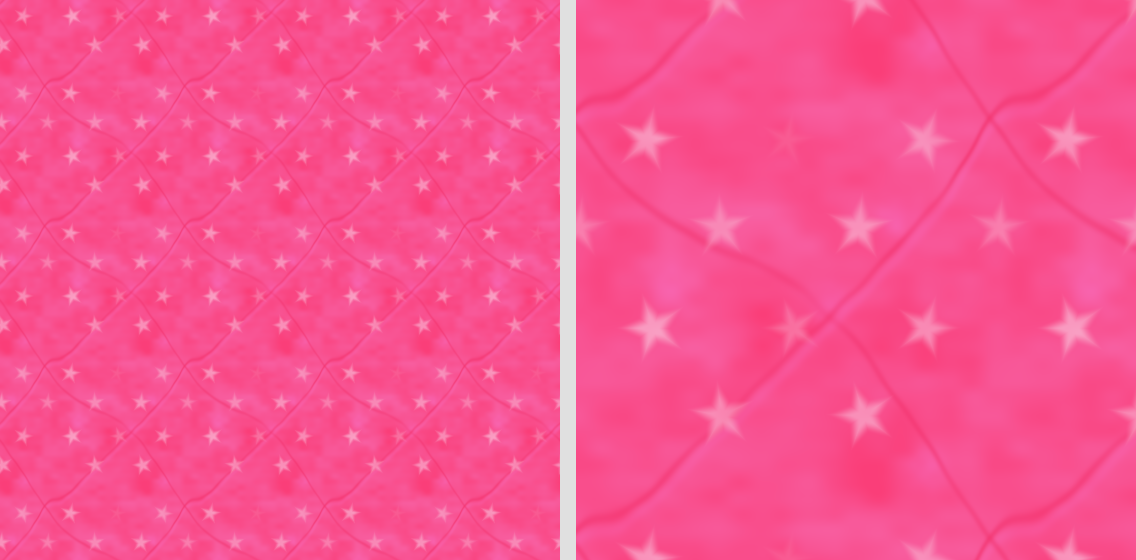
Left, the full canvas; right, a detail of the centre.
Write a WebGL 1 fragment shader that draws this pattern.

```glsl
precision highp float;
// Mottled hot-pink cloth with creased diagonal folds and rows of worn pale stars.

uniform vec2 u_resolution;

const float REPEATS = 4.0;
const float TAU = 6.2831853;
const vec3 DEEP_PINK = vec3(0.98, 0.245, 0.475);
const vec3 SOFT_PINK = vec3(0.97, 0.375, 0.635);
const vec3 ORCHID = vec3(0.97, 0.42, 0.74);
const vec3 CREASE = vec3(0.95, 0.20, 0.43);
const vec3 STAR = vec3(0.975, 0.63, 0.77);

float hash(vec2 p) {
  p = fract(p * vec2(0.1031, 0.1137));
  p += dot(p, p.yx + 33.33);
  return fract((p.x + p.y) * p.x * 17.0);
}

// Value noise that wraps after `period` cells across one tile.
float wrapNoise(vec2 uv, vec2 period, float seed) {
  vec2 p = uv * period;
  vec2 cell = floor(p);
  vec2 f = fract(p);
  f = f * f * (3.0 - 2.0 * f);
  vec2 lo = mod(cell, period) + seed;
  vec2 hi = mod(cell + 1.0, period) + seed;
  return mix(mix(hash(lo), hash(vec2(hi.x, lo.y)), f.x),
             mix(hash(vec2(lo.x, hi.y)), hash(hi), f.x), f.y);
}

float mottle(vec2 uv) {
  return 0.40 * wrapNoise(uv, vec2(5.0, 6.0), 3.0)
       + 0.34 * wrapNoise(uv, vec2(9.0, 12.0), 19.0)
       + 0.26 * wrapNoise(uv, vec2(18.0, 25.0), 41.0);
}

// Shortest offset on the repeating tile.
vec2 wrapOffset(vec2 d) {
  return fract(d + 0.5) - 0.5;
}

float glow(vec2 uv, vec2 center, float radius) {
  vec2 d = wrapOffset(uv - center) / radius;
  return exp(-dot(d, d));
}

// Signed offset from each fold, wrapping on the tile.
float risingFold(vec2 uv) {
  float bend = (uv.x - 0.34) / 0.09;
  float height = uv.x - 0.018 + 0.09 * exp(-bend * bend);
  return wrapOffset(vec2(uv.y - height)).x * 0.707;
}

float fallingFold(vec2 uv) {
  float height = 0.765 - uv.x + 0.09 * cos(TAU * (uv.x - 0.95));
  return wrapOffset(vec2(uv.y - height)).x * 0.707;
}

float ridge(float d, float width) {
  return exp(-d * d / (width * width));
}

// Signed distance to the edges of a five-pointed star.
float starDistance(vec2 p, float radius, float turn) {
  float sector = TAU / 5.0;
  float a = mod(atan(p.x, p.y + 1e-5) + turn + 0.5 * sector, sector) - 0.5 * sector;
  vec2 q = length(p) * vec2(cos(a), abs(sin(a)));
  vec2 tip = vec2(radius, 0.0);
  vec2 notch = 0.46 * radius * vec2(cos(0.5 * sector), sin(0.5 * sector));
  vec2 edge = normalize(notch - tip);
  return dot(q - tip, vec2(edge.y, -edge.x));
}

// How much print is left on the three stars of a row.
vec3 rowStrength(float row) {
  if (row < 0.5) return vec3(0.9, 0.6, 0.8);
  if (row < 1.5) return vec3(0.78, 0.95, 0.22);
  if (row < 2.5) return vec3(0.95, 0.0, 0.88);
  return vec3(0.78, 1.0, 0.55);
}

float starPrint(vec2 uv) {
  float ink = 0.0;
  for (int i = 0; i < 4; i++) {
    float row = float(i);
    float odd = mod(row, 2.0);
    vec3 strength = rowStrength(row);
    for (int j = 0; j < 3; j++) {
      float col = float(j);
      float jitter = hash(vec2(col + 7.0, row + 13.0)) - 0.5;
      vec2 center = vec2(col / 3.0 + 0.01 + 0.165 * odd + 0.02 * jitter,
                         0.125 + 0.208 * odd + 0.552 * floor(row / 2.0));
      float radius = mix(0.045, 0.067, strength[j]);
      float d = starDistance(wrapOffset(uv - center), radius, 0.7 * jitter);
      ink = max(ink, strength[j] * (1.0 - smoothstep(-0.017, 0.011, d)));
    }
  }
  return ink;
}

void main() {
  vec2 uv = fract(gl_FragCoord.xy / u_resolution * REPEATS);
  float grain = wrapNoise(uv, vec2(32.0), 67.0);

  // Dyed ground
  float tone = 0.53 + 1.35 * (mottle(uv) - 0.5);
  tone -= 0.4 * (glow(uv, vec2(0.04, 0.51), 0.07) + glow(uv, vec2(0.78, 0.92), 0.06));
  vec3 color = mix(DEEP_PINK, SOFT_PINK, clamp(tone, 0.0, 1.0));

  // Orchid blooms
  float bloom = glow(uv, vec2(0.17, 0.55), 0.045) + glow(uv, vec2(0.56, 0.99), 0.06)
              + glow(uv, vec2(0.94, 0.94), 0.05) + glow(uv, vec2(0.10, 0.14), 0.06);
  color = mix(color, ORCHID, 0.55 * min(bloom, 1.0) * (0.6 + 0.6 * grain));

  // Folds: dark crease with a lit lower side
  float wobble = 0.014 * (wrapNoise(uv, vec2(12.0), 29.0) - 0.5);
  float rise = risingFold(uv) + wobble;
  float fall = fallingFold(uv) + wobble;
  float patchy = smoothstep(0.2, 0.7, wrapNoise(uv, vec2(6.0), 53.0));
  color = mix(color, ORCHID, 0.28 * ridge(rise + 0.022, 0.014));
  color = mix(color, CREASE, 0.62 * ridge(rise, 0.009) * (0.6 + 0.4 * patchy));
  color = mix(color, CREASE, 0.5 * ridge(fall, 0.010) * (0.25 + 0.75 * patchy));

  // Worn star print
  color = mix(color, STAR, starPrint(uv) * (0.72 + 0.28 * grain));
  gl_FragColor = vec4(color, 1.0);
}
```
